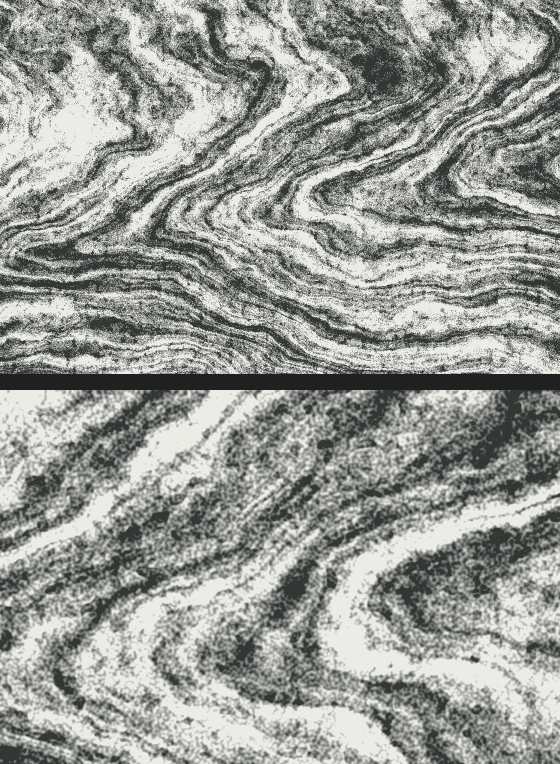
Top, the full canvas; bottom, a detail of the centre.
Reproduce this texture procedurally as a WebGL 2 fragment shader.

```glsl
#version 300 es
precision highp float;
// Folded banded gneiss: a layer coordinate is bent by two broad hinges and
// by crenulation noise, then stretched noise along it makes pale and dark
// bands, which are broken up by mottling, mica flecks and fine grain.

uniform vec2 u_resolution;
out vec4 fragColor;

const vec3 DARK_MICA = vec3(0.195, 0.215, 0.205);
const vec3 PALE_QUARTZ = vec3(0.925, 0.925, 0.905);

const float AXIAL_TILT = 0.18;     // rise of the hinge lines to the right
const float LOWER_HINGE = 0.29;
const float UPPER_HINGE = 0.60;
const float HINGE_ROUNDING = 0.035;
const float FOLD_WARP = 0.15;      // wandering of the hinge lines
const float CRENULATION = 0.15;    // strength of the small folds

const float BRIGHTNESS = 0.63;
const float BAND_CONTRAST = 0.98;
const float SEAM_DEPTH = 0.24;
const float MOTTLE_DEPTH = 0.38;
const float FLECK_DEPTH = 0.34;
const float GRAIN_DEPTH = 0.62;

// Random unit vector for a lattice cell
vec2 gradientAt(vec2 cell) {
    uvec2 q = uvec2(ivec2(cell)) * uvec2(1597u, 3571u);
    uint h = (q.x ^ (q.y << 8u)) * 747796u + 28913u;
    h = (h ^ (h >> 15u)) * 739397u;
    h = (h ^ (h >> 13u)) * 277803u;
    h ^= h >> 16u;
    float angle = float(h & 65535u) / 65536.0 * 6.28319;
    return vec2(cos(angle), sin(angle));
}

float gradientNoise(vec2 p) {
    vec2 cell = floor(p);
    vec2 f = p - cell;
    vec2 w = f * f * f * (f * (f * 6.0 - 15.0) + 10.0);
    vec2 e = vec2(1.0, 0.0);
    float a = dot(gradientAt(cell), f);
    float b = dot(gradientAt(cell + e.xy), f - e.xy);
    float c = dot(gradientAt(cell + e.yx), f - e.yx);
    float d = dot(gradientAt(cell + e.xx), f - e.xx);
    return mix(mix(a, b, w.x), mix(c, d, w.x), w.y);
}

float softAbs(float x) {
    return sqrt(x * x + HINGE_ROUNDING * HINGE_ROUNDING);
}

// Sideways shift of the layers: two hinges joining three limbs
float foldShift(float height) {
    return -1.65 * height
         + 2.30 * softAbs(height - LOWER_HINGE)
         - 1.35 * softAbs(height - UPPER_HINGE);
}

// x: position across the layers, y: position along the fold axis
vec2 layerCoordinates(vec2 p) {
    float height = p.y - AXIAL_TILT * p.x;
    height += FOLD_WARP * gradientNoise(p * vec2(1.9, 2.3) + 3.7);
    float across = p.x - foldShift(height);
    across += CRENULATION * gradientNoise(p * vec2(2.8, 5.5) + 11.3);
    across += 0.50 * CRENULATION * gradientNoise(p * vec2(6.5, 11.0) + 27.1);
    across += 0.16 * CRENULATION * gradientNoise(p * 24.0 + 8.4);
    across += 0.06 * CRENULATION * gradientNoise(p * 62.0 + 14.8);
    return vec2(across, height);
}

// Broad, medium and thin layers
float bands(vec2 layer) {
    float sum = 0.0;
    float weight = 1.0;
    vec2 scale = vec2(9.5, 2.6);
    for (int i = 0; i < 4; i++) {
        sum += weight * gradientNoise(layer * scale + 17.3 * float(i));
        scale *= vec2(2.0, 2.1);
        weight *= 0.76;
    }
    return sum;
}

// Thin broken dark lines that follow the layers
float seams(vec2 layer) {
    float line = abs(gradientNoise(layer * vec2(13.0, 3.0) + 51.7));
    float broken = gradientNoise(layer * vec2(14.0, 18.0) + 5.9);
    return (1.0 - smoothstep(0.02, 0.09, line)) * smoothstep(-0.15, 0.2, broken);
}

float mottle(vec2 p) {
    return gradientNoise(p * 15.0 + 2.3) + 0.9 * gradientNoise(p * 40.0 + 6.1);
}

// Clustered dark specks of two sizes
float flecks(vec2 p) {
    float coarse = smoothstep(0.20, 0.34, gradientNoise(p * 62.0 + 19.2));
    float fine = smoothstep(0.20, 0.36, gradientNoise(p * 105.0 + 31.6));
    return coarse + 0.7 * fine;
}

float grain(vec2 p) {
    vec2 turned = mat2(0.8, 0.6, -0.6, 0.8) * p;
    return gradientNoise(turned * 290.0) + 0.55 * gradientNoise(turned * 147.0 + 9.4);
}

void main() {
    vec2 p = gl_FragCoord.xy / u_resolution.y;
    vec2 layer = layerCoordinates(p);

    float tone = BRIGHTNESS + BAND_CONTRAST * bands(layer);
    tone -= SEAM_DEPTH * seams(layer);
    tone += MOTTLE_DEPTH * mottle(p);
    tone -= FLECK_DEPTH * flecks(p);
    tone += GRAIN_DEPTH * grain(p);

    fragColor = vec4(mix(DARK_MICA, PALE_QUARTZ, clamp(tone, 0.0, 1.0)), 1.0);
}
```
